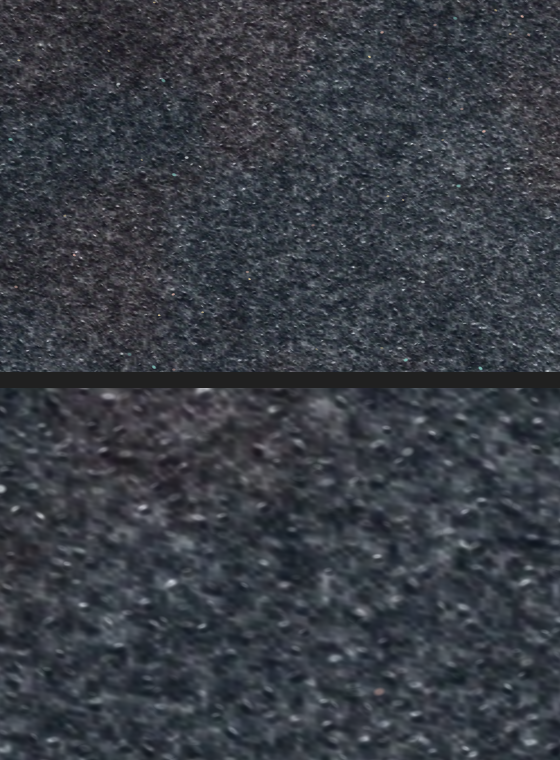
Top: the whole. Bottom: its middle third, enlarged.
This texture is drawn by a Shadertoy shader. Its source:

```glsl
// Dark slate surface of fine, slightly flattened grains with rare coloured glints.
// Layered value noise sets the log-brightness, scattered tilted flakes add lit
// edges with shadows below, and slow noise drifts the hue from blue to violet.

vec3 hash3(vec2 cell) {
    vec3 h = fract(cell.xyx * vec3(0.1031, 0.1030, 0.0973));
    h += dot(h, h.yxz + 33.33);
    return fract((h.xxy + h.yzz) * h.zyx);
}

// Three independent channels of smooth noise, centred on zero
vec3 noise3(vec2 p) {
    vec2 cell = floor(p), f = fract(p);
    f = f * f * (3.0 - 2.0 * f);
    vec3 low = mix(hash3(cell), hash3(cell + vec2(1, 0)), f.x);
    vec3 high = mix(hash3(cell + vec2(0, 1)), hash3(cell + vec2(1, 1)), f.x);
    return mix(low, high, f.y) - 0.5;
}

// Scattered tilted ellipses: x = lit face, y = shadow below, z = random id
vec3 flakes(vec2 p, vec2 density, vec2 size, float share, float seed) {
    vec2 home = floor(p * density);
    vec3 result = vec3(0);
    for (int j = -1; j <= 1; j++)
    for (int i = -1; i <= 1; i++) {
        vec2 cell = home + vec2(i, j);
        vec3 place = hash3(cell + seed);
        vec3 look = hash3(cell + seed + 71.0);
        if (place.z > share) continue;

        vec2 d = p - (cell + place.xy) / density;
        float tilt = 1.1 * (look.x - 0.6);
        float c = cos(tilt), s = sin(tilt);
        vec2 q = vec2(c * d.x + s * d.y, c * d.y - s * d.x);
        q /= size * mix(0.6, 1.15, look.y);

        float strength = mix(0.35, 1.0, look.z);
        float lit = strength * smoothstep(1.1, 0.3, length(q));
        float shade = strength * smoothstep(1.2, 0.2, length(q + vec2(-0.2, 1.5)));
        if (lit > result.x) result.xz = vec2(lit, look.y);
        result.y = max(result.y, shade);
    }
    return result;
}

void mainImage(out vec4 fragColor, in vec2 fragCoord) {
    vec2 uv = fragCoord / iResolution.xy;
    vec2 p = fragCoord / iResolution.y;
    vec2 sheared = p + vec2(0.0, 0.18 * p.x);

    // Grain, from broad drift down to fine specks
    vec3 drift = noise3(p * 3.2 + 5.0) + 0.5 * noise3(p * 8.0 + 19.0);
    vec3 fine = noise3(sheared * vec2(165, 245) + 131.0);
    float tone = 0.16 * (uv.x - 0.5) - 0.08 * (uv.y - 0.5) + 0.22 * drift.x;
    tone += 0.50 * noise3(sheared * vec2(38, 56) + 37.0).x;
    tone += 0.80 * noise3(sheared * vec2(82, 128) + 83.0).y;
    tone += 0.65 * fine.z;

    // Small flakes catching light from above
    vec3 flake = flakes(p, vec2(50, 72), vec2(0.0085, 0.0042), 0.5, 11.0);
    tone += 0.62 * flake.x - 0.48 * flake.y;

    // Hue patches with a little grain-sized colour variation
    float light = 0.222 * exp(tone);
    float violet = smoothstep(-0.3, 0.3, drift.y);
    vec3 tint = mix(vec3(-0.022, 0.004, 0.036), vec3(0.003, -0.003, 0.020), violet);
    vec3 color = light + tint + 0.022 * noise3(p * vec2(70, 90) + 211.0);

    // Rare glints: warm, pink, white or faintly cyan
    vec3 glint = flakes(p, vec2(16), vec2(0.0070, 0.0048), 0.13, 307.0);
    vec3 glow = mix(vec3(0.93, 0.85, 0.62), vec3(0.88, 0.70, 0.66), step(0.4, glint.z));
    glow = mix(glow, vec3(0.84, 0.87, 0.88), step(0.65, glint.z));
    glow = mix(glow, vec3(0.55, 0.82, 0.78), step(0.88, glint.z));
    color = mix(color, glow, 0.9 * glint.x);

    fragColor = vec4(clamp(color, 0.0, 1.0), 1.0);
}
```
